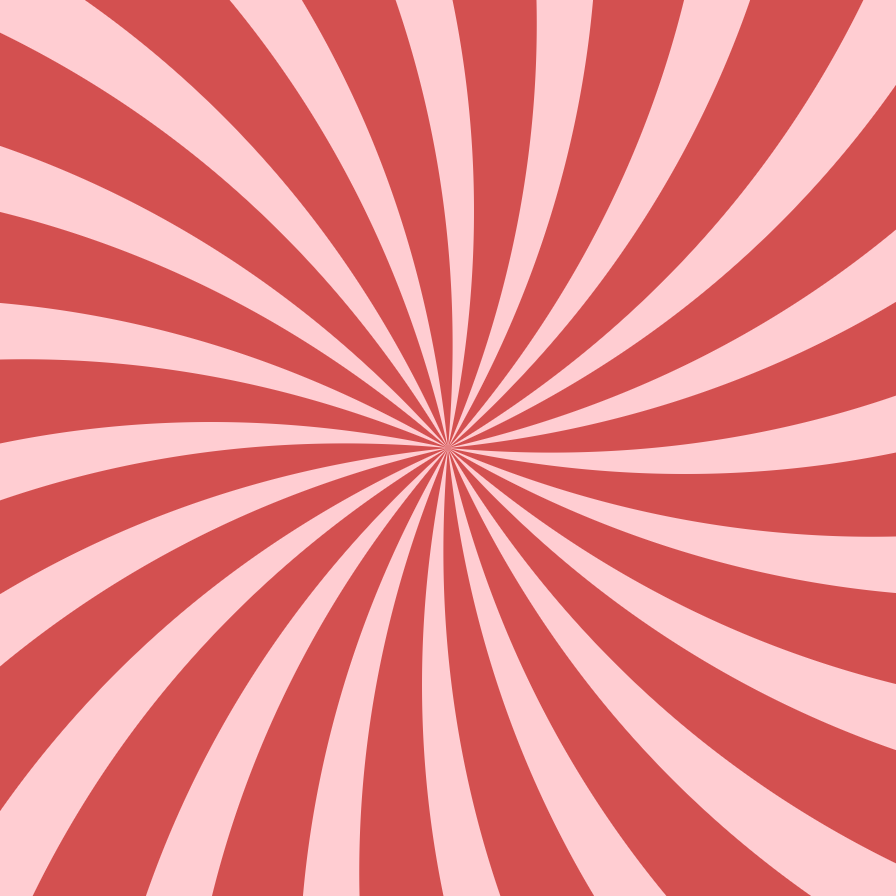
A WebGL 2 fragment shader for this background:

```glsl
#version 300 es
precision highp float;
// Twisted sunburst: pale pink rays curling out of the centre over red.

#define RAYS 20.0        // number of pink rays
#define DUTY 0.398       // share of each period that is pink
#define PHASE 0.472      // ray centre at the hub, in periods clockwise from up
#define TWIST 0.639      // periods turned back at radius 0.5
#define TWIST_POWER 1.08 // growth of the twist with radius
#define RED vec3(0.829, 0.312, 0.312)
#define PINK vec3(1.0, 0.804, 0.822)

uniform vec2 u_resolution;
out vec4 fragColor;

const float TAU = 6.2831853;

// Pink coverage at p, smoothed over one pixel
float rayCoverage(vec2 p, float pixel) {
    float radius = max(length(p), 0.25 * pixel);
    float turn = atan(p.x, p.y) / TAU;
    float twist = TWIST * pow(2.0 * radius, TWIST_POWER);
    float fromCentre = abs(fract(turn * RAYS + twist - PHASE + 0.5) - 0.5);

    // Phase change per pixel, from its angular and radial slopes
    vec2 slope = vec2(RAYS / TAU, TWIST_POWER * twist) / radius;
    float blur = length(slope) * pixel;
    float sharp = clamp((0.5 * DUTY - fromCentre) / blur + 0.5, 0.0, 1.0);

    // Fade to the mean where rays are thinner than a pixel
    return mix(sharp, DUTY, smoothstep(0.4, 1.2, blur));
}

void main() {
    float size = min(u_resolution.x, u_resolution.y);
    vec2 p = (gl_FragCoord.xy - 0.5 * u_resolution) / size;
    fragColor = vec4(mix(RED, PINK, rayCoverage(p, 1.0 / size)), 1.0);
}
```
